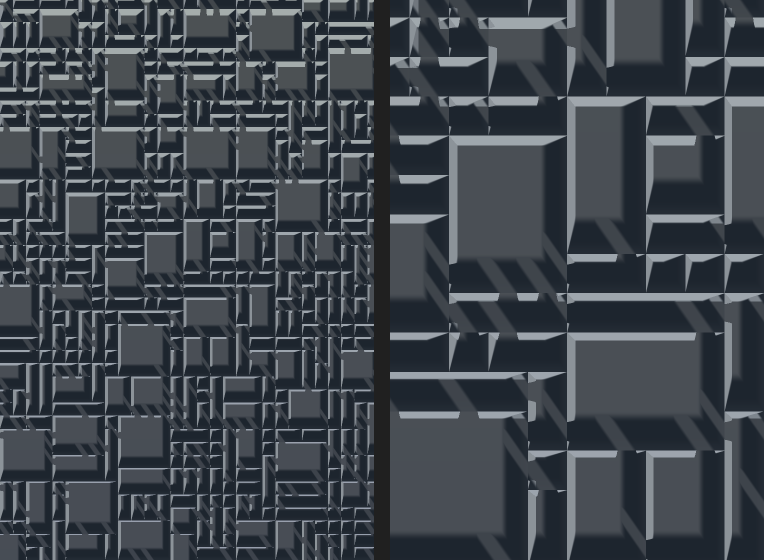
Left: the whole. Right: its middle third, enlarged.
A WebGL 1 fragment shader for this pattern:

```glsl
precision highp float;
// Packed rectangular recesses seen in slight perspective and lit from the lower right.
// A pinwheel tiling is split at random on a unit grid; every recess gets two lit walls,
// a grey floor, a soft cast shadow and streaks of light through notches in its walls.
uniform vec2 u_resolution;

const float ROWS = 42.67;             // grid units over the canvas height
const vec2 LIGHT = vec2(0.60, -0.86); // shadow reach of a full-height wall

float hash(vec2 p) {
  vec3 q = fract(p.xyx * vec3(0.1031, 0.1030, 0.0973));
  q += dot(q, q.yzx + 33.33);
  return fract((q.x + q.y) * q.z);
}

// Whole-unit jitter of a lattice corner along one axis.
float corner(vec2 v, float seed) {
  return floor(hash(v + seed) * 5.0) - 2.0;
}

// Even corners carry the horizontal edges, odd corners the vertical ones.
float edgeY(vec2 v) {
  v.x += mod(v.x + v.y, 2.0);
  return v.y * 5.0 + corner(v, 61.7);
}

float edgeX(vec2 v) {
  v.y += 1.0 - mod(v.x + v.y, 2.0);
  return v.x * 5.0 + corner(v, 93.1);
}

// Rectangle around p as (low corner, high corner).
vec4 findRecess(vec2 p) {
  vec2 base = floor(p / 5.0);
  vec4 r = vec4(base * 5.0, base * 5.0 + 5.0);
  for (int j = -1; j <= 1; j++) {
    for (int i = -1; i <= 1; i++) {
      vec2 c = base + vec2(float(i), float(j));
      vec4 t = vec4(edgeX(c), edgeY(c), edgeX(c + vec2(1.0, 0.0)), edgeY(c + vec2(0.0, 1.0)));
      if (all(greaterThanEqual(p, t.xy)) && all(lessThan(p, t.zw))) r = t;
    }
  }
  // Split until small enough, stopping early at random.
  for (int k = 0; k < 6; k++) {
    vec2 size = r.zw - r.xy;
    vec2 seed = r.xy + size * vec2(3.7, 5.3) + 17.3 * float(k) + 40.0;
    bool fits = max(size.x, size.y) < 4.5;
    if (fits && (size.x * size.y < 2.5 || hash(seed) < 0.36)) break;
    float pick = hash(seed + 7.9);
    float cut = hash(seed + 23.3);
    bool acrossX = size.x > 4.5 || (size.y < 4.5 && pick * size.x * 1.5 > (1.0 - pick) * size.y);
    if (size.x < 1.5) acrossX = false;
    if (size.y < 1.5) acrossX = true;
    if (acrossX) {
      float x = r.x + 1.0 + floor(cut * (size.x - 1.0));
      if (p.x < x) r.z = x; else r.x = x;
    } else {
      float y = r.y + 1.0 + floor(cut * (size.y - 1.0));
      if (p.y < y) r.w = y; else r.y = y;
    }
  }
  return r;
}

// Occasional gap along a wall: 1 where light passes.
float notch(float line, float along, float seed) {
  float present = step(hash(vec2(line + seed, floor(along) + 31.0)), 0.3);
  return present * (1.0 - smoothstep(0.16, 0.28, abs(fract(along) - 0.5)));
}

vec3 shade(vec2 p) {
  vec4 r = findRecess(p);
  float up = p.y / ROWS;
  float across = p.x / ROWS * u_resolution.y / u_resolution.x;

  // Depth down the visible walls: 0 at the rim, 1 on the floor.
  float topDepth = (r.w - p.y) / (0.11 + 0.42 * up * up);
  float leftDepth = (p.x - r.x) / mix(0.26, 0.15, across);
  topDepth += 2.0 * notch(r.w, p.x, 11.0);
  leftDepth += 2.0 * notch(r.x, p.y, 57.0);
  float depth = min(1.0, min(topDepth, leftDepth));

  // The ray toward the light leaves through the right or the bottom wall.
  float rightT = (r.z - p.x) / LIGHT.x;
  float bottomT = (r.y - p.y) / LIGHT.y;
  float exitT = min(rightT, bottomT);
  vec2 hit = p + LIGHT * exitT;
  float streak = rightT < bottomT ? notch(r.z, hit.y, 57.0) : notch(r.y, hit.x, 11.0);
  float softness = 0.03 + 0.13 * depth;
  float lit = smoothstep(-softness, softness, exitT - depth);
  lit = max(lit, 0.75 * streak);

  // Surface colours, a little bluer toward the bottom.
  vec3 floorColor = mix(vec3(0.28, 0.30, 0.335), vec3(0.30, 0.32, 0.33), up);
  vec3 topColor = mix(vec3(0.59, 0.62, 0.68), vec3(0.65, 0.68, 0.675), up);
  vec3 leftColor = vec3(0.55, 0.575, 0.60);
  vec3 shadowColor = vec3(0.115, 0.145, 0.18) + 0.025 * (1.0 - smoothstep(0.0, 0.4, exitT));
  vec3 surface = topDepth < leftDepth ? topColor : leftColor;
  if (depth >= 1.0) surface = floorColor;
  return mix(shadowColor, surface, lit);
}

void main() {
  // Four samples per pixel smooth the edges.
  vec3 color = vec3(0.0);
  for (int j = 0; j < 2; j++) {
    for (int i = 0; i < 2; i++) {
      vec2 offset = vec2(float(i), float(j)) * 0.5 - 0.25;
      color += shade((gl_FragCoord.xy + offset) / u_resolution.y * ROWS);
    }
  }
  gl_FragColor = vec4(color * 0.25, 1.0);
}
```
